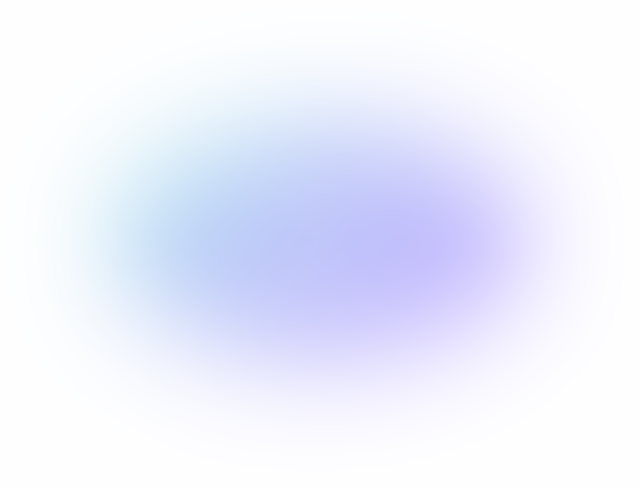
A Shadertoy shader for this background:

```glsl
// A soft elliptical glow on white, shading from pale teal through periwinkle to violet.

const vec3 PAPER = vec3(0.998, 0.998, 1.0);
const vec3 TEAL = vec3(0.73, 0.885, 0.95);
const vec3 PERIWINKLE = vec3(0.752, 0.768, 0.98);
const vec3 VIOLET = vec3(0.765, 0.715, 1.0);

// Approximate signed distance to an ellipse centred at the origin.
float ellipseDistance(vec2 p, vec2 radii) {
    float scaled = length(p / radii);
    float slope = length(p / (radii * radii));
    return scaled * (scaled - 1.0) / max(slope, 1e-4);
}

// Coverage of an edge blurred by a Gaussian of width sigma.
float blurredEdge(float dist, float sigma) {
    float x = clamp(dist / sigma, -5.0, 5.0);
    return 1.0 / (1.0 + exp(x * (1.5976 + 0.0706 * x * x)));
}

// Three-stop tint along the diagonal from upper left to lower right.
vec3 glowTint(vec2 uv) {
    float t = uv.x - 0.62 * (uv.y - 0.5);
    vec3 cool = mix(TEAL, PERIWINKLE, smoothstep(0.02, 0.58, t));
    return mix(cool, VIOLET, clamp((t - 0.5) / 0.35, 0.0, 1.0));
}

void mainImage(out vec4 fragColor, in vec2 fragCoord) {
    vec2 uv = fragCoord / iResolution.xy;
    vec2 p = (fragCoord - 0.5 * iResolution.xy) / iResolution.y;

    // Glow shape, in units of the canvas height
    vec2 center = vec2(-0.007, 0.008);
    vec2 radii = vec2(0.403, 0.243);
    float glow = blurredEdge(ellipseDistance(p - center, radii), 0.108);

    fragColor = vec4(mix(PAPER, glowTint(uv), glow), 1.0);
}
```
